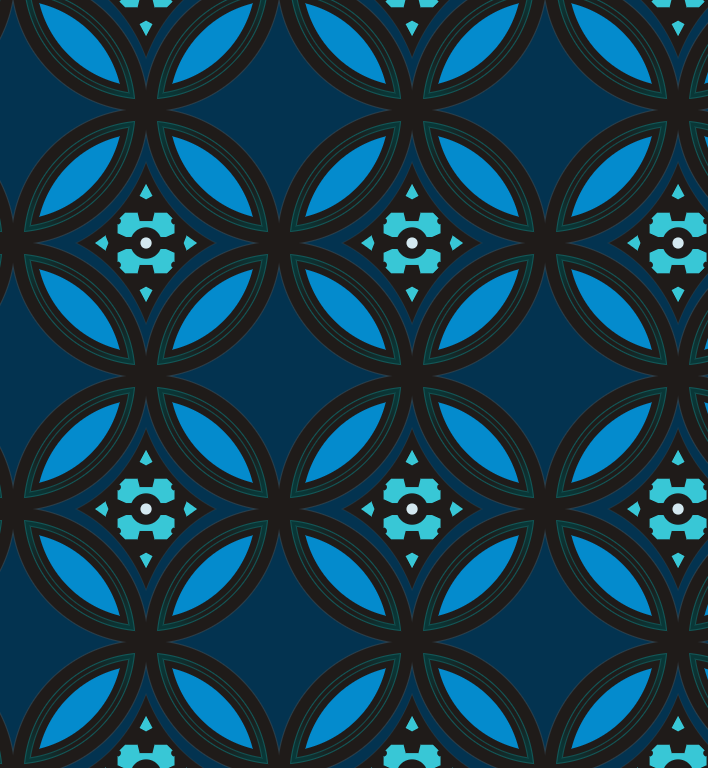
A Shadertoy shader for this pattern:

```glsl
// Interlocking-circle lattice of blue petals with small cog flowers in every other gap.

// Lengths are in half tiles; one tile is 2 x 2.
const float HALF_TILES_HIGH = 5.774;           // half tiles per canvas height
const vec2  FLOWER_ORIGIN = vec2(1.098, 3.947);

// Arc radii of the nested petal outlines
const float PETAL_RADIUS = 1.015;
const float OUTER_LINE_RADIUS = 0.917;
const float INNER_LINE_RADIUS = 0.880;
const float LEAF_RADIUS = 0.826;
const float LINE_HALF_WIDTH = 0.0042;

// Flower parts
const float FLOWER_STRETCH = 1.16;             // height over width
const float DIAMOND_ARC_CENTER = 1.06;
const float DIAMOND_ARC_RADIUS = 1.152;
const float HUB_RADIUS = 0.118;
const float DOT_RADIUS = 0.042;

const vec3 BLACK = vec3(0.122, 0.106, 0.100);
const vec3 NAVY  = vec3(0.010, 0.200, 0.315);
const vec3 BLUE  = vec3(0.015, 0.545, 0.805);
const vec3 CYAN  = vec3(0.220, 0.780, 0.840);
const vec3 TEAL  = vec3(0.070, 0.340, 0.340);
const vec3 WEDGE = vec3(0.035, 0.215, 0.215);
const vec3 RIM   = vec3(0.240, 0.310, 0.350);
const vec3 PALE  = vec3(0.830, 0.910, 0.940);

float pixel;                                   // pixel size in half tiles

float fill(float d) {
    return clamp(0.5 - d / pixel, 0.0, 1.0);
}

float stroke(float d) {
    return fill(abs(d) - LINE_HALF_WIDTH);
}

// Cog with four lobes, notched on each axis; q is folded to one quadrant
float cogDistance(vec2 q) {
    float body = max(max(q.x, q.y * 0.94) - 0.214, q.x + q.y - 0.385);
    float topNotch = max(q.x - 0.048 - 0.25 * (q.y - 0.165), 0.165 - q.y);
    float sideNotch = q.y - 0.045 - 0.45 * max(q.x - 0.15, 0.0);
    float nick = length(q - vec2(0.215, 0.165)) - 0.026;
    return max(body, -min(min(topNotch, sideNotch), nick));
}

// Kite pointing along +y with a blunt inner end
float kiteDistance(vec2 q) {
    float flank = dot(vec2(q.x, q.y - 0.445), vec2(0.85, 0.527));
    float base = dot(vec2(q.x, 0.328 - q.y), vec2(0.42, 0.907));
    return max(flank, base);
}

vec3 drawPetal(vec3 color, vec2 q) {
    float reach = max(length(q), length(q - 1.0));
    float alongPetal = abs(q.x - q.y);
    color = mix(color, BLACK, fill(reach - PETAL_RADIUS));
    color = mix(color, RIM, 0.55 * stroke(reach - PETAL_RADIUS));

    // Twin outline, filled toward the petal tips
    float band = max(reach - OUTER_LINE_RADIUS, INNER_LINE_RADIUS - reach);
    color = mix(color, WEDGE, fill(band) * smoothstep(0.30, 0.75, alongPetal));
    color = mix(color, TEAL, stroke(reach - OUTER_LINE_RADIUS));
    color = mix(color, TEAL, 0.85 * stroke(reach - INNER_LINE_RADIUS));

    return mix(color, BLUE, fill(reach - LEAF_RADIUS));
}

vec3 drawFlower(vec3 color, vec2 q) {
    // Concave diamond
    vec2 stretched = q * vec2(FLOWER_STRETCH, 1.0);
    float diamond = DIAMOND_ARC_RADIUS - length(stretched - DIAMOND_ARC_CENTER);
    diamond = max(diamond, max(stretched.x, stretched.y) - 0.7);
    color = mix(color, BLACK, fill(diamond));
    color = mix(color, RIM, 0.3 * stroke(diamond));

    // Cog, kites and hub
    float kites = min(kiteDistance(stretched), kiteDistance(stretched.yx));
    color = mix(color, CYAN, fill(min(cogDistance(q), kites)));
    color = mix(color, BLACK, fill(length(q) - HUB_RADIUS));
    return mix(color, PALE, fill(length(q) - DOT_RADIUS));
}

void mainImage(out vec4 fragColor, in vec2 fragCoord) {
    pixel = HALF_TILES_HIGH / iResolution.y;
    vec2 p = fragCoord * pixel - FLOWER_ORIGIN;

    // Mirror each tile into the quadrant around its flower
    vec2 quadrant = abs(mod(p + 1.0, 2.0) - 1.0);

    vec3 color = drawFlower(NAVY, quadrant);
    color = drawPetal(color, quadrant);
    fragColor = vec4(color, 1.0);
}
```
